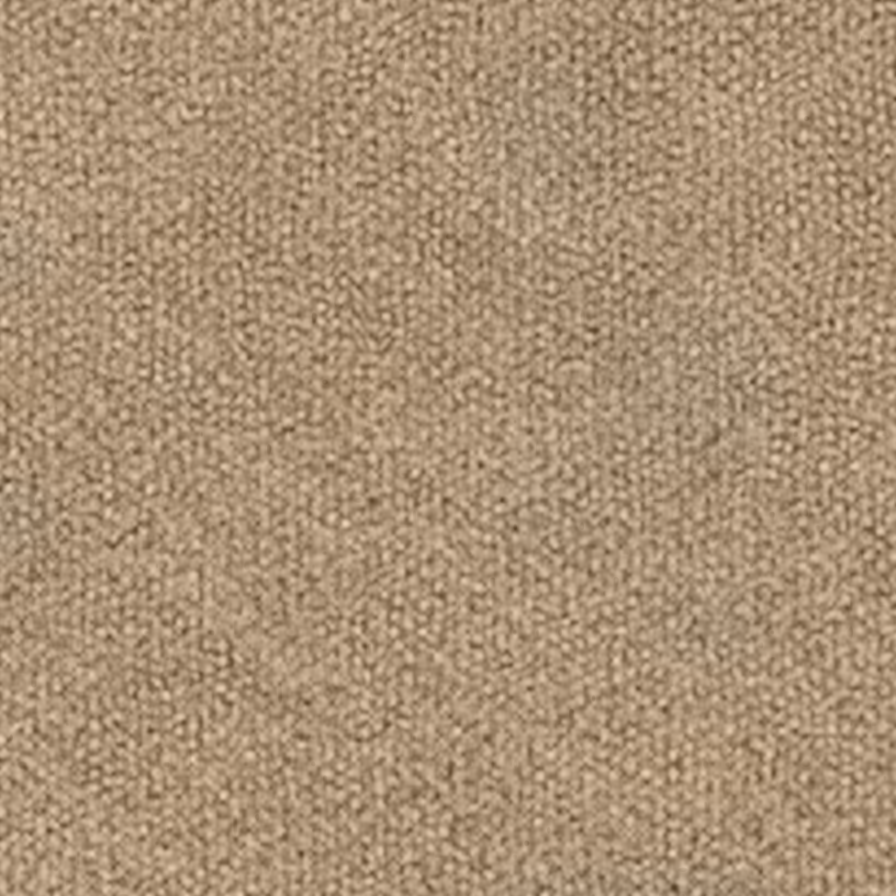
This texture is drawn by a Shadertoy shader. Its source:

```glsl
// Soft beige knitted cloth with fine ribs, staggered stitches, uneven yarn grain and faint stains.

float hash(vec2 p) {
    return fract(sin(dot(p, vec2(127.1, 311.7))) * 43758.5453);
}

// Smooth value noise in -1..1
float noise(vec2 p) {
    vec2 cell = floor(p);
    vec2 f = fract(p);
    f = f * f * (3.0 - 2.0 * f);
    float low = mix(hash(cell), hash(cell + vec2(1.0, 0.0)), f.x);
    float high = mix(hash(cell + vec2(0.0, 1.0)), hash(cell + vec2(1.0, 1.0)), f.x);
    return 2.0 * mix(low, high, f.y) - 1.0;
}

// Wandering ribs with stitches staggered between neighbouring columns
float knit(vec2 uv) {
    float column = uv.x * 68.0 + 0.4 * noise(uv * vec2(9.0, 11.0))
                 + 0.2 * noise(uv * vec2(45.0, 50.0) + 7.0);
    float row = uv.y * 56.0 + 0.6 * noise(uv * vec2(36.0, 18.0) + 21.0);
    float rib = cos(6.2832 * column);
    float stitch = cos(3.1416 * column) * cos(6.2832 * row);
    float wear = 1.0 + 0.3 * noise(uv * 16.0 + 33.0);
    return (0.52 * rib + 0.95 * stitch) * wear;
}

// Uneven yarn: tufts contrast with their neighbours both ways, with finer fibres on top
float yarnGrain(vec2 uv) {
    vec2 warp = uv * vec2(125.0, 108.0) + 3.0;
    vec2 weft = uv * vec2(108.0, 125.0) + 170.0;
    float tufts = noise(warp) - noise(warp + vec2(1.0, 0.0))
                + noise(weft) - noise(weft + vec2(0.0, 1.0));
    float fibres = noise(uv * vec2(205.0, 190.0) + 51.0);
    return 0.76 * tufts + 1.1 * fibres;
}

// Broad uneven shading across the cloth
float shading(vec2 uv) {
    return 0.17 * noise(uv * vec2(6.0, 8.0) + 60.0)
         + 0.26 * noise(uv * vec2(19.0, 27.0) + 80.0);
}

void mainImage(out vec4 fragColor, in vec2 fragCoord) {
    vec2 uv = fragCoord / min(iResolution.x, iResolution.y);

    // Gaps between the yarns sink deeper than the yarns rise
    float tone = knit(uv) + yarnGrain(uv) + shading(uv);
    tone -= 0.05 * (tone * tone - 1.0);
    vec3 cloth = vec3(0.67, 0.57, 0.46) + 0.077 * tone;

    // Rare dark pinholes between stitches
    float pinhole = smoothstep(0.75, 0.95, noise(uv * vec2(80.0, 68.0) + 140.0));
    cloth -= 0.06 * pinhole;

    // Faint grey-green and warm stains
    float stain = noise(uv * vec2(5.0, 7.0) + 110.0);
    cloth += vec3(-0.016, -0.003, 0.006) * smoothstep(0.35, 0.9, stain);
    cloth += vec3(0.003, -0.001, -0.008) * smoothstep(0.35, 0.9, -stain);

    fragColor = vec4(clamp(cloth, 0.0, 1.0), 1.0);
}
```
